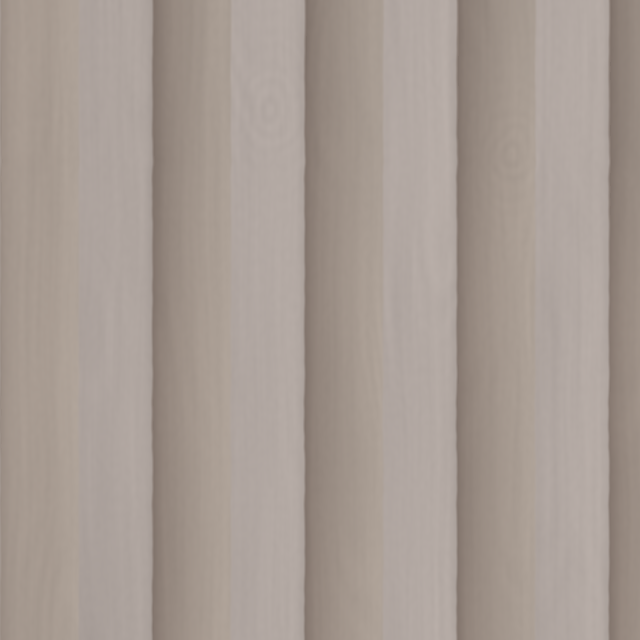
Write a WebGL 2 fragment shader that draws this texture.

```glsl
#version 300 es
precision highp float;

uniform vec2 u_resolution;
out vec4 outColor;

// Slat layout, in canvas widths
const float SLAT_WIDTH = 0.2378;
const float SLAT_OFFSET = 0.003;
const float EDGE_WOBBLE = 0.006;
const float EDGE_SOFTNESS = 0.022;
const float SEAM = 0.505;
const float SEAM_SOFTNESS = 0.012;

// Colours
const vec3 SHADOW = vec3(0.515, 0.462, 0.430);
const vec3 WARM_DARK = vec3(0.588, 0.536, 0.500);
const vec3 WARM_LIGHT = vec3(0.685, 0.638, 0.598);
const vec3 COOL = vec3(0.688, 0.648, 0.627);
const vec3 COOL_LIGHT = vec3(0.705, 0.665, 0.642);

// Wood figure
const float STREAK = 0.026;
const float FIGURE = 0.010;
const float MOTTLE = 0.014;
const float CLOUD = 0.035;
const float RING_STRENGTH = 0.016;
const float RING_FREQUENCY = 380.0;
const float RING_FALLOFF = 26.0;
const vec2 KNOTS[2] = vec2[2](vec2(0.423, 0.83), vec2(0.80, 0.76));

vec2 hashGradient(vec2 cell) {
    vec3 p = fract(cell.xyx * vec3(0.1031, 0.1030, 0.0973));
    p += dot(p, p.yzx + 33.33);
    return fract((p.xx + p.yz) * p.zy) * 2.0 - 1.0;
}

float gradientNoise(vec2 p) {
    vec2 i = floor(p), f = fract(p);
    vec2 w = f * f * f * (f * (f * 6.0 - 15.0) + 10.0);
    float a = dot(hashGradient(i), f);
    float b = dot(hashGradient(i + vec2(1, 0)), f - vec2(1, 0));
    float c = dot(hashGradient(i + vec2(0, 1)), f - vec2(0, 1));
    float d = dot(hashGradient(i + vec2(1, 1)), f - vec2(1, 1));
    return mix(mix(a, b, w.x), mix(c, d, w.x), w.y);
}

// Shading across one slat: t runs from its left edge to its right edge
vec3 slatColor(float id, float t) {
    float flatness = id < 0.5 ? 0.65 : 0.0;
    vec3 warm = mix(WARM_DARK, WARM_LIGHT, max(smoothstep(-0.05, 0.56, t), flatness));
    warm = mix(warm, SHADOW, (1.0 - flatness) * exp(-t * 17.0));
    vec3 cool = mix(COOL, COOL_LIGHT, smoothstep(SEAM, 0.9, t));
    cool -= 0.028 * flatness;
    vec3 color = mix(warm, cool, smoothstep(SEAM - SEAM_SOFTNESS, SEAM + SEAM_SOFTNESS, t));
    return color * (1.0 - 0.05 * smoothstep(0.92, 1.0, t));
}

// Long fibres, broad arches and soft blotches of one board
float woodGrain(vec2 uv, float board) {
    vec2 p = uv + board * vec2(3.7, 5.3);
    float bend = 0.012 * gradientNoise(p * vec2(5.0, 3.0));
    float fibres = gradientNoise(vec2((p.x + bend) * 75.0, p.y * 2.5))
                 + 0.6 * gradientNoise(vec2((p.x + bend) * 150.0, p.y * 6.0));
    float arches = sin(45.0 * gradientNoise(p * vec2(9.0, 1.8)) + p.x * 60.0);
    float patch_ = smoothstep(-0.2, 0.4, gradientNoise(p * vec2(8.0, 4.0) + 7.0));
    float mottle = gradientNoise(p * vec2(110.0, 70.0));
    float cloud = gradientNoise(p * vec2(6.0, 2.5) + 19.0);
    return STREAK * fibres + FIGURE * arches * patch_ + MOTTLE * mottle + CLOUD * cloud;
}

// Faint growth rings fading away from each knot
float knotRings(vec2 uv) {
    float rings = 0.0;
    for (int i = 0; i < 2; i++) {
        vec2 d = (uv - KNOTS[i]) * vec2(1.0, 0.65);
        float r = length(d) + 0.012 * gradientNoise(uv * 22.0);
        rings += sin(r * RING_FREQUENCY) * exp(-r * RING_FALLOFF);
    }
    return RING_STRENGTH * rings;
}

void main() {
    vec2 uv = gl_FragCoord.xy / u_resolution;

    // Repeat the slats with slightly uneven edges
    float position = (uv.x - SLAT_OFFSET) / SLAT_WIDTH;
    position += EDGE_WOBBLE * (gradientNoise(vec2(3.5, uv.y * 45.0))
                             + gradientNoise(vec2(8.5, uv.y * 9.0)));
    float id = floor(position);
    float t = fract(position);

    // Blend the right edge into the next slat's shadow
    vec3 color = slatColor(id, t);
    color = mix(color, slatColor(id + 1.0, 0.0), smoothstep(1.0 - EDGE_SOFTNESS, 1.0, t));

    // Each slat carries two boards that meet at the seam
    float seam = smoothstep(SEAM - SEAM_SOFTNESS, SEAM + SEAM_SOFTNESS, t);
    float grain = mix(woodGrain(uv, id * 2.0 + 2.0), woodGrain(uv, id * 2.0 + 3.0), seam);
    color *= 1.0 + grain + knotRings(uv);

    // Warm halves dim a little towards the top
    color *= 1.0 - 0.035 * (1.0 - seam) * smoothstep(0.5, 1.0, uv.y) * step(0.5, id);

    outColor = vec4(color, 1.0);
}
```
